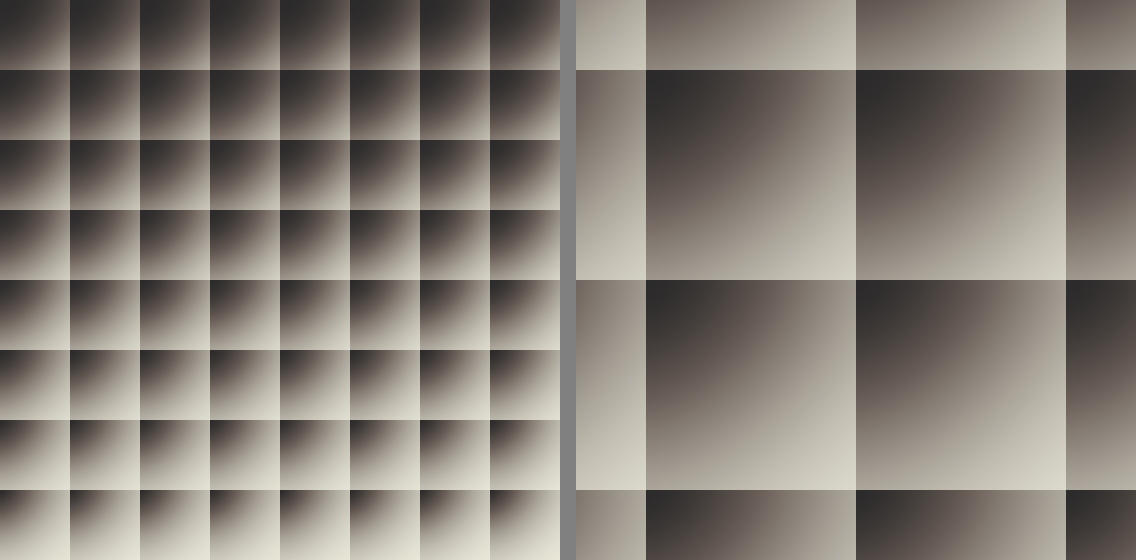
Left: the whole. Right: its middle third, enlarged.
This pattern is drawn by a three.js fragment shader. Its source:

```glsl
// Eight by eight tiles shaded from a dark upper left corner, lightening row by row downward.
varying vec2 vUv;

const float TILES = 8.0;
const vec3 INK = vec3(0.17, 0.165, 0.165);
const vec3 UMBER = vec3(0.40, 0.355, 0.33);
const vec3 CREAM = vec3(0.94, 0.94, 0.88);
const float UMBER_STOP = 0.30;              // ramp position of the middle colour
const vec2 AXIS_WEIGHT = vec2(0.47, 0.53);  // share of lightening across and down
const float ROUNDNESS = 1.5;                // 1 is a straight diagonal, 2 an arc
const vec2 STRENGTH = vec2(1.2, 3.1);       // exposure in the top and bottom rows
const vec2 FALLOFF = vec2(1.7, 0.95);       // shadow exponent in the top and bottom rows
const float ROW_EASE = 0.8;
const float COLUMN_DRIFT = 0.08;            // slight lightening toward the right
const int SAMPLES = 2;                      // samples per axis for edge smoothing

// Three-stop colour ramp
vec3 toneRamp(float t) {
  vec3 shade = mix(INK, UMBER, clamp(t / UMBER_STOP, 0.0, 1.0));
  return mix(shade, CREAM, clamp((t - UMBER_STOP) / (1.0 - UMBER_STOP), 0.0, 1.0));
}

// Soft shadow spreading from each tile's upper left corner
vec3 shadedTile(vec2 uv) {
  vec2 grid = clamp(vec2(uv.x, 1.0 - uv.y), 0.00001, 0.99999) * TILES;
  vec2 local = max(fract(grid), 0.00001);
  vec2 place = floor(grid) / (TILES - 1.0);
  float spread = dot(AXIS_WEIGHT, pow(local, vec2(ROUNDNESS)));
  float strength = mix(STRENGTH.x, STRENGTH.y, place.y);
  strength *= 1.0 + COLUMN_DRIFT * (place.x - 0.5);
  float falloff = mix(FALLOFF.x, FALLOFF.y, pow(place.y, ROW_EASE));
  float light = 1.0 - exp(-strength * pow(spread, falloff));
  return toneRamp(light);
}

void main() {
  // Average a small grid of samples over the drawn footprint
  vec2 footprint = fwidth(vUv);
  vec3 colour = vec3(0.0);
  for (int j = 0; j < SAMPLES; j++) {
    for (int i = 0; i < SAMPLES; i++) {
      vec2 offset = (vec2(float(i), float(j)) + 0.5) / float(SAMPLES) - 0.5;
      colour += shadedTile(vUv + offset * footprint);
    }
  }
  gl_FragColor = vec4(colour / float(SAMPLES * SAMPLES), 1.0);
}
```
